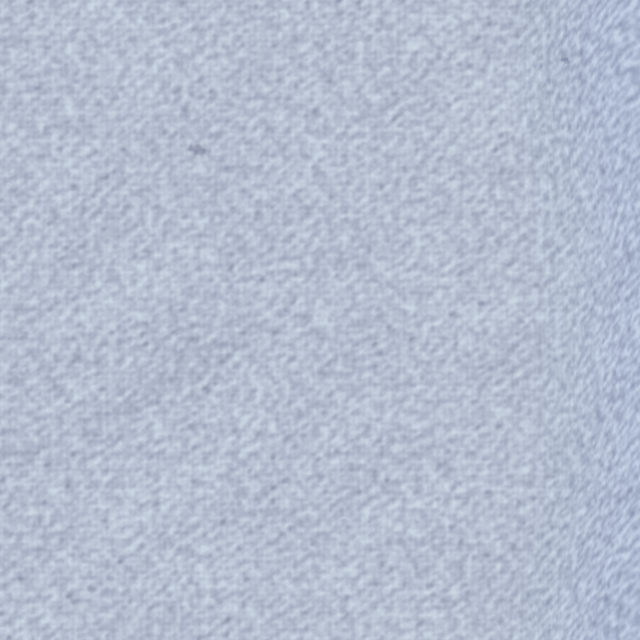
Give the GLSL for this texture, as a WebGL 1 fragment shader.

```glsl
precision highp float;

uniform vec2 u_resolution;

const vec3 SHADOW_BLUE = vec3(0.62, 0.65, 0.73);
const vec3 PALE_BLUE = vec3(0.75, 0.79, 0.85);
const vec3 FOLD_TINT = vec3(-0.035, -0.022, 0.004);
const float TAU = 6.28318;
const float SLANT = 0.6;

vec2 hash2(vec2 cell) {
  vec2 k = vec2(dot(cell, vec2(127.1, 311.7)), dot(cell, vec2(269.5, 183.3)));
  return fract(sin(k) * 43758.545);
}

vec2 gradientAt(vec2 cell) {
  float angle = TAU * hash2(cell).x;
  return vec2(cos(angle), sin(angle));
}

float gradientNoise(vec2 p) {
  vec2 i = floor(p);
  vec2 f = p - i;
  vec2 u = f * f * f * (f * (f * 6.0 - 15.0) + 10.0);
  vec2 e = vec2(1.0, 0.0);
  float a = dot(gradientAt(i), f);
  float b = dot(gradientAt(i + e.xy), f - e.xy);
  float c = dot(gradientAt(i + e.yx), f - e.yx);
  float d = dot(gradientAt(i + e.xx), f - e.xx);
  return mix(mix(a, b, u.x), mix(c, d, u.x), u.y);
}

vec2 rotate(vec2 p, float angle) {
  float c = cos(angle), s = sin(angle);
  return vec2(c * p.x + s * p.y, c * p.y - s * p.x);
}

// Soft dark gaps between the yarns, one per jittered cell
float pits(vec2 p, float radius) {
  vec2 cell = floor(p);
  float depth = 0.0;
  for (int y = -1; y <= 1; y++) {
    for (int x = -1; x <= 1; x++) {
      vec2 id = cell + vec2(float(x), float(y));
      vec2 centre = id + 0.15 + 0.7 * hash2(id);
      float strength = hash2(id + 57.0).y;
      float spot = 1.0 - smoothstep(0.0, radius, length(p - centre));
      depth = max(depth, spot * strength * strength);
    }
  }
  return depth;
}

// Fine plain weave, slightly bent by the warp
float weave(vec2 p, float threads, vec2 warp) {
  vec2 wave = sin(TAU * (p * threads + warp));
  return 0.5 * (wave.x + wave.y);
}

float crease(vec2 p, float height, float slope, float width) {
  float wobble = 0.012 * gradientNoise(p * 7.0);
  float d = (p.y - height - slope * p.x + wobble) / width;
  return exp(-d * d) * (1.0 - smoothstep(0.2, 0.6, p.x));
}

float fleck(vec2 p, vec2 centre, float size) {
  vec2 d = (p - centre) / size;
  float edge = length(d * vec2(0.8, 1.2)) + 0.6 * gradientNoise(d * 1.7);
  return 1.0 - smoothstep(0.3, 1.1, edge);
}

void main() {
  vec2 uv = gl_FragCoord.xy / u_resolution.y;

  // The cloth turns away along the right side
  float bend = 0.05 * gradientNoise(vec2(uv.y * 3.0, 4.5));
  float fold = smoothstep(0.76, 1.02, uv.x + bend);
  vec2 cloth = uv + vec2(0.12 * fold * fold, 0.0);
  vec2 slanted = rotate(cloth, SLANT);

  // Yarn structure
  vec2 warp = 0.35 * vec2(gradientNoise(uv * 24.0), gradientNoise(uv * 24.0 + 31.0));
  float streaks = gradientNoise(slanted * vec2(42.0, 100.0));
  float grain = gradientNoise(cloth * 88.0 + 13.0);
  float fuzz = gradientNoise(cloth * 170.0 + 71.0);
  float patches = gradientNoise(slanted * vec2(5.0, 13.0) + 5.0);
  float gaps = pits(slanted * vec2(52.0, 70.0), 0.48);

  float relief = mix(0.72, 1.2, fold) * streaks + mix(0.65, 0.45, fold) * grain;
  float tone = 0.74 + relief + 0.2 * fuzz + 0.22 * patches;
  tone += 0.09 * (1.0 - fold) * weave(cloth, 112.0, warp);
  tone -= 0.6 * (1.0 - 0.5 * fold) * gaps;
  tone -= 0.2 * crease(uv, 0.28, 0.5, 0.022);

  // Small lint specks
  tone -= 1.1 * fleck(uv, vec2(0.31, 0.766), 0.014);
  tone -= 0.8 * fleck(uv, vec2(0.885, 0.905), 0.008);

  vec3 color = mix(SHADOW_BLUE, PALE_BLUE, clamp(tone, -0.9, 1.35));
  color += FOLD_TINT * fold;
  gl_FragColor = vec4(color, 1.0);
}
```
